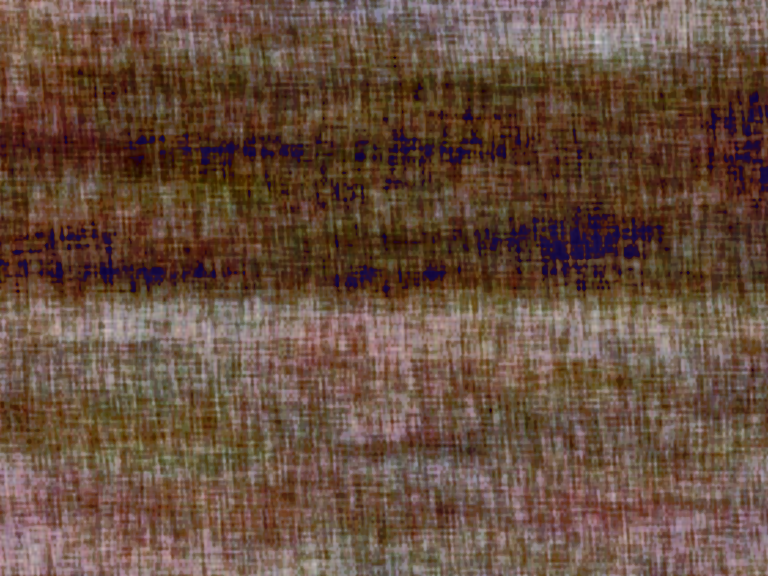
A WebGL 1 fragment shader for this texture:

```glsl
precision highp float;
uniform vec2 u_resolution;

const vec3 UMBER = vec3(0.24, 0.10, 0.03);
const vec3 RUST = vec3(0.29, 0.155, 0.06);
const vec3 OCHRE = vec3(0.38, 0.26, 0.13);
const vec3 TAUPE = vec3(0.41, 0.32, 0.26);
const vec3 SAND = vec3(0.49, 0.41, 0.35);
const vec3 ASH = vec3(0.58, 0.51, 0.51);
const vec3 PLUM = vec3(0.21, 0.05, 0.11);
const vec3 NAVY = vec3(0.10, 0.06, 0.29);

float hash(vec2 p) {
  vec3 q = fract(vec3(p.xyx) * 0.1031);
  q += dot(q, q.yzx + 33.33);
  return fract((q.x + q.y) * q.z);
}

// Value noise centred on zero
float noise(vec2 p) {
  vec2 i = floor(p);
  vec2 f = fract(p);
  f = f * f * (3.0 - 2.0 * f);
  float low = mix(hash(i), hash(i + vec2(1.0, 0.0)), f.x);
  float high = mix(hash(i + vec2(0.0, 1.0)), hash(i + vec2(1.0, 1.0)), f.x);
  return mix(low, high, f.y) - 0.5;
}

float fbm(vec2 p) {
  float sum = 0.0;
  float gain = 0.5;
  for (int i = 0; i < 5; i++) {
    sum += gain * noise(p);
    p = p * 2.03 + vec2(17.3, 9.1);
    gain *= 0.55;
  }
  return sum;
}

float streak(float y, float centre, float width) {
  float d = (y - centre) / width;
  return exp(-d * d);
}

// Broad light and dark layers from bottom to top
float layers(vec2 p) {
  float y = p.y + 0.04 * noise(p * vec2(2.5, 3.0));
  float tone = 0.69;
  tone -= 0.37 * smoothstep(0.45, 0.54, y) * (1.0 - smoothstep(0.82, 0.94, y));
  tone += 0.15 * streak(y, 0.43, 0.05);
  tone += 0.12 * streak(y, 0.19, 0.03);
  tone -= 0.11 * streak(y, 0.31, 0.05);
  tone -= 0.09 * streak(y, 0.11, 0.03);
  tone += 0.12 * streak(y, 0.02, 0.03);
  tone += 0.18 * streak(y, 0.64, 0.02) * streak(p.x, 0.55, 0.3);
  tone += 0.22 * streak(y, 0.76, 0.025) * streak(p.x, 1.1, 0.35);
  tone += 0.22 * streak(y, 0.92, 0.04) * streak(p.x, 1.05, 0.2);
  return tone;
}

// Crossed threads: fine upright fibres over thin level ones
float weave(vec2 p) {
  vec2 q = p;
  q.x += 0.012 * noise(p * vec2(5.0, 6.0)) + 0.06 * p.y;
  float upright = noise(q * vec2(190.0, 30.0)) + 0.6 * noise(q * vec2(95.0, 17.0) + 31.0);
  float level = noise(p * vec2(32.0, 190.0) + 57.0);
  float grain = noise(p * vec2(210.0, 150.0) + 83.0);
  return 0.42 * upright + 0.32 * level + 0.28 * grain;
}

// Colour shifts that differ in each channel
float tint(vec2 p, float seed) {
  float cloud = fbm(p * vec2(3.0, 9.0) + seed);
  float fibre = noise(p * vec2(160.0, 28.0) + seed);
  float thread = noise(p * vec2(28.0, 160.0) + seed * 2.0);
  return 0.17 * cloud + 0.07 * fibre + 0.045 * thread;
}

vec3 ramp(float t) {
  vec3 c = mix(UMBER, RUST, smoothstep(0.05, 0.25, t));
  c = mix(c, OCHRE, smoothstep(0.25, 0.45, t));
  c = mix(c, TAUPE, smoothstep(0.45, 0.60, t));
  c = mix(c, SAND, smoothstep(0.60, 0.75, t));
  c = mix(c, ASH, smoothstep(0.75, 0.92, t));
  return c + 0.45 * max(t - 0.92, 0.0) + 0.3 * min(t - 0.05, 0.0);
}

void main() {
  vec2 p = gl_FragCoord.xy / u_resolution.y;
  float base = layers(p);
  float cloud = fbm(p * vec2(1.8, 15.0) + 5.0);
  float patches = fbm(p * vec2(6.0, 12.0) + 41.0);
  float cloth = weave(p);

  // Woven cloth colour
  vec3 color = ramp(base + 0.75 * cloud + 0.3 * patches + 0.95 * cloth);
  color += vec3(tint(p, 11.0), 0.8 * tint(p, 47.0), tint(p, 93.0));

  // Ragged ink stains in the deepest shade
  float shade = base + 0.55 * cloud + 0.9 * patches + 0.75 * cloth;
  float stain = 1.0 - smoothstep(0.06, 0.17, shade);
  vec3 ink = mix(NAVY, PLUM, smoothstep(-0.04, 0.14, shade)) + 0.12 * cloth;
  color = mix(color, ink, 0.95 * stain);

  gl_FragColor = vec4(clamp(color, 0.0, 1.0), 1.0);
}
```
